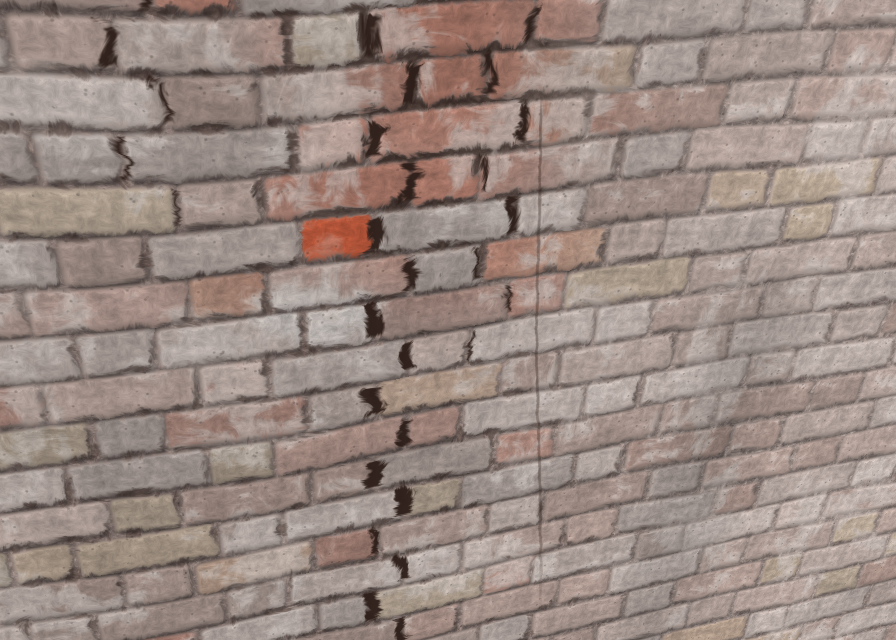
This texture is drawn by a WebGL 1 fragment shader. Its source:

```glsl
precision highp float;
// Weathered brick wall in Flemish bond, seen at an angle, split by stepped cracks.

uniform vec2 u_resolution;

#define ASPECT 2.8        // stretcher length over course height
#define JOINT 0.07        // half width of the mortar, in courses
#define CORNER 0.1        // rounding of the bricks
#define EDGE 0.06         // softness of edges
#define PALE vec3(0.655, 0.61, 0.59)
#define PINK vec3(0.625, 0.55, 0.52)
#define RED vec3(0.63, 0.445, 0.39)
#define OCHRE vec3(0.64, 0.58, 0.51)
#define LIME vec3(0.755, 0.735, 0.72)
#define MORTAR vec3(0.51, 0.45, 0.43)
#define HOLE vec3(0.18, 0.12, 0.10)

float hash(vec2 p) {
  return fract(sin(dot(p, vec2(127.1, 311.7))) * 43758.5);
}

// Layered, warped sines, about -0.7 to 0.7
float waves(vec2 p) {
  float sum = 0.0, amp = 0.5;
  for (int i = 0; i < 5; i++) {
    p = mat2(0.8, 0.6, -0.6, 0.8) * p * 1.8 + 2.3;
    p += 0.7 * sin(p.yx * 0.9 + amp * 9.0);
    sum += amp * sin(p.x) * sin(p.y);
    amp *= 0.66;
  }
  return sum;
}

// Cellular noise: distance to the nearest scattered point
float cells(vec2 p) {
  vec2 base = floor(p);
  float nearest = 2.0;
  for (int j = -1; j <= 1; j++)
    for (int i = -1; i <= 1; i++) {
      vec2 c = base + vec2(float(i), float(j));
      vec2 point = c + vec2(hash(c), hash(c + 41.3));
      nearest = min(nearest, length(p - point));
    }
  return nearest;
}

// Perspective: canvas (y down) to wall, x in stretchers, y in courses
vec2 wall(vec2 q) {
  float depth = 1.0 - 0.175 * q.x - 0.25 * q.y;
  float bend = (q.x - 0.38) / 0.45;
  float along = (q.x - 0.584) * (3.4 + 0.4 * q.y);
  float down = 0.34 * q.x + 10.3 * q.y - 0.525;
  return vec2(along, down) / depth - vec2(0.0, 0.33 * exp(-bend * bend));
}

// Signed distance to a brick, then its identity
vec3 brick(vec2 p) {
  float row = floor(p.y + 0.5);
  float x = p.x + 0.5 - 0.75 * mod(row, 2.0);
  float pair = floor(x / 1.5);
  float t = x - pair * 1.5;
  float split = 0.5 + 0.1 * (hash(vec2(pair, row)) - 0.5);
  float header = step(t, split);
  float mid = 0.5 * mix(split + 1.5, split, header);
  float halfLength = 0.5 * mix(1.5 - split, split, header);
  vec2 id = vec2(pair * 2.0 + header, row);
  float tilt = 0.1 * (hash(id + 8.0) - 0.5);
  vec2 d = abs(vec2((t - mid) * ASPECT, p.y - row + tilt * (t - mid) * 2.0));
  d += JOINT * (0.75 + 0.6 * hash(id + 23.0)) + CORNER - vec2(halfLength * ASPECT, 0.5);
  return vec3(length(max(d, 0.0)) + min(max(d.x, d.y), 0.0) - CORNER, id);
}

// Darkness of the three stepped cracks, opened joint by joint
float cracks(vec2 p, float rough) {
  float row = floor(p.y + 0.5), dark = 0.0;
  for (int i = 0; i < 3; i++) {
    float k = float(i);
    float side = i == 1 ? -0.25 : 0.25;
    float column = (i == 0 ? 0.0 : i == 1 ? 1.0 : -1.5) + side * mod(row, 2.0);
    float reach = i == 0 ? 30.0 : i == 1 ? 9.0 : 3.5;
    float open = (i == 0 ? 0.15 : 0.07) * (0.55 + 0.7 * hash(vec2(row, k + 3.0)));
    open *= smoothstep(reach, reach * 0.6, row);
    vec2 d = abs(vec2((p.x - column) * ASPECT + 0.12 * rough, p.y - row));
    float hole = max(d.x - open, d.y - 0.36 - 0.15 * rough);
    dark = max(dark, smoothstep(EDGE, -EDGE, hole) * step(0.02, open));
  }
  return dark;
}

void main() {
  vec2 q = gl_FragCoord.xy / u_resolution.y;
  q.y = 1.0 - q.y;
  vec2 p = wall(q);
  vec2 s = p * vec2(ASPECT, 1.0);
  float rough = waves(s * 2.2), grain = waves(s * 8.0 + 5.0), stain = waves(s * 0.45 + 2.0);
  float dusty = smoothstep(0.7, 1.1, q.x);
  float heat = exp(-11.0 * dot(q - vec2(0.68, 0.12), q - vec2(0.68, 0.12)));
  p += vec2(0.02, 0.035 + 0.06 * heat) * rough;
  p.y += 0.03 * sin(s.x * 0.9 + s.y * 0.7);

  // Brick faces, ragged at the edges and partly smeared over
  vec3 b = brick(p);
  vec2 id = b.yz;
  float d = b.x + 0.09 * rough + 0.05 * grain;
  float face = smoothstep(EDGE, -EDGE, d);
  float above = brick(p - vec2(0.015, 0.11)).x;
  float smear = smoothstep(0.05, 0.5, stain + 0.5 * rough) * (0.35 + 0.3 * dusty);

  // Fired colours: red towards the broken top, pale towards the right
  vec3 clay = mix(PALE, PINK, smoothstep(0.3, 0.95, hash(id)));
  clay = mix(clay, OCHRE, 0.8 * step(0.86, hash(id + 17.0)));
  float fired = smoothstep(0.7, 1.15, hash(id + 5.0) + 0.55 * heat);
  clay = mix(clay, RED, fired * (1.0 - 0.8 * dusty));
  clay *= 0.94 + 0.13 * hash(id + 29.0);

  // Limewash left in patches, with a thick crust beside the crack
  vec2 crust = (q - vec2(0.49, 0.49)) / vec2(0.12, 0.06);
  float lime = smoothstep(0.1, 0.55, rough * 0.5 + stain + 0.35 * hash(id + 11.0) - 0.12);
  lime = max(0.6 * lime, smoothstep(0.3, 0.7, exp(-dot(crust, crust)) + 0.3 * rough));
  clay = mix(clay, LIME, lime * 0.8);
  if (id == vec2(1.0, 4.0)) clay = vec3(0.72, 0.34, 0.23);

  // Mortar, shaded under each course and dusted over on the right
  vec3 bed = mix(MORTAR, PALE * 0.9, 0.4 * dusty) * (1.0 + 0.2 * grain);
  bed *= 1.0 - (0.34 - 0.12 * dusty) * smoothstep(0.05, -0.06, above);
  vec3 color = mix(bed, clay, face);
  color = mix(color, PALE * 0.96, smear);

  // Relief, grit and pits
  float rim = smoothstep(-0.13, 0.0, d) * face;
  color *= 1.0 + rim * clamp((above - b.x) * 1.2, -0.13, 0.1);
  color *= 1.0 + 0.10 * grain + 0.11 * rough + 0.08 * stain;
  float pits = smoothstep(0.15, 0.03, cells(s * 3.5)) * smoothstep(0.1, 0.4, rough);
  color *= 1.0 - 0.2 * pits;

  // Open joints and a hairline running down the wall
  float chipped = smoothstep(-0.04, 0.09, d) * smoothstep(0.2, 0.6, rough + 0.7 * heat);
  color = mix(color, HOLE, (0.4 + 0.3 * heat) * chipped * (1.0 - 0.6 * dusty));
  color = mix(color, HOLE, 0.95 * cracks(p, rough));
  float hairline = abs(q.x - 0.842 - 0.003 * sin(q.y * 9.0) - 0.002 * rough);
  float span = smoothstep(0.12, 0.2, q.y) * smoothstep(1.0, 0.8, q.y);
  color = mix(color, HOLE, 0.35 * span * smoothstep(0.0035, 0.0008, hairline));

  // Light from the lower right, crossed by a soft shadow
  float glow = smoothstep(0.75, 1.5, q.x + 0.35 * q.y);
  float band = (q.x - 1.36 + 0.35 * q.y) / 0.07;
  color *= 0.97 + 0.13 * glow - 0.17 * exp(-band * band) * smoothstep(0.25, 0.6, q.y);
  gl_FragColor = vec4(color, 1.0);
}
```
